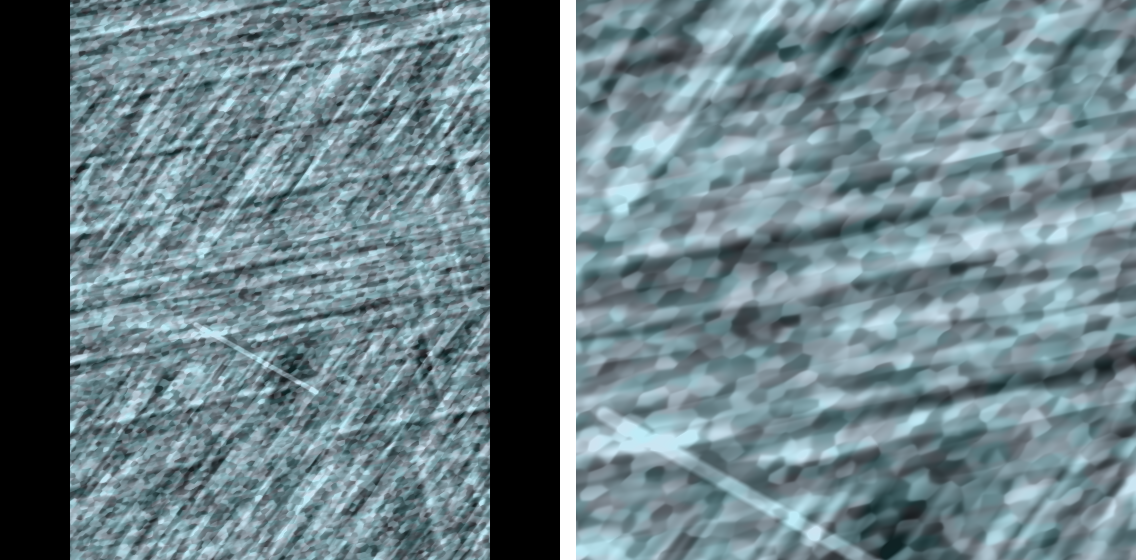
Left: the whole. Right: its middle third, enlarged.
A three.js fragment shader for this texture:

```glsl
// Scratched blue-grey metal seen close up, between two black side bars.
// Stretched cellular noise gives the brushed grain, cellular segments give the
// scratches along three directions, and a few long ridges and gashes lie on top.

#define SHALLOW_ANGLE 0.19
#define DIAGONAL_ANGLE 0.94
#define STEEP_ANGLE 1.81
#define HALF_WIDTH 0.375
#define BRIGHTNESS 0.50
#define CONTRAST 1.0
#define GRAIN 0.85
#define FRINGE 0.07
#define DARK_STEEL vec3(0.27, 0.34, 0.36)
#define LIGHT_STEEL vec3(0.62, 0.73, 0.77)

varying vec2 vUv;

vec3 hash3(vec2 p) {
  vec3 q = fract(p.xyx * vec3(0.1031, 0.1030, 0.0973));
  q += dot(q, q.yxz + 33.33);
  return fract((q.xxy + q.yzz) * q.zyx);
}

vec2 rotate(vec2 p, float angle) {
  vec2 dir = vec2(cos(angle), sin(angle));
  return vec2(dot(p, dir), dot(p, vec2(-dir.y, dir.x)));
}

// Smooth cellular noise: random levels blended by distance, -0.5 to 0.5
float cells(vec2 p) {
  vec2 base = floor(p);
  float total = 0.0, weight = 0.0001;
  for (int j = -1; j <= 1; j++) {
    for (int i = -1; i <= 1; i++) {
      vec2 id = base + vec2(float(i), float(j));
      vec3 h = hash3(id);
      vec2 d = p - id - h.xy;
      float w = exp(-7.0 * dot(d, d));
      total += w * (h.z - 0.5);
      weight += w;
    }
  }
  return total / weight;
}

// One light or dark segment per cell, each with a shaded lip beside it
float scratches(vec2 p) {
  vec2 base = floor(p);
  float sum = 0.0;
  for (int j = -1; j <= 1; j++) {
    for (int i = -1; i <= 1; i++) {
      vec2 id = base + vec2(float(i), float(j));
      vec3 h = hash3(id + 71.0);
      vec2 d = p - id - h.xy;
      float reach = mix(0.3, 0.9, h.z);
      float across = (d.y + (h.x - 0.5) * 0.3 * d.x) / mix(0.10, 0.24, h.y);
      float lip = across - 1.6;
      float profile = exp(-across * across) - 0.6 * exp(-lip * lip);
      float ends = 1.0 - smoothstep(0.6 * reach, reach, abs(d.x));
      sum += (fract(h.z * 7.3) * 1.5 - 0.55) * profile * ends;
    }
  }
  return sum;
}

// Soft-edged stroke from a to b
float gash(vec2 p, vec2 a, vec2 b, float width) {
  vec2 ab = b - a;
  float t = clamp(dot(p - a, ab) / dot(ab, ab), 0.0, 1.0);
  return 1.0 - smoothstep(0.4 * width, width, length(p - a - ab * t));
}

// Long ridges that cross the whole plate, p in the shallow frame
float ridges(vec2 p) {
  float sum = 0.0;
  for (int i = 0; i < 8; i++) {
    vec3 h = hash3(vec2(float(i) + 3.0, 19.0));
    float level = 0.104 + 0.112 * float(i) + (h.x - 0.5) * 0.02;
    float d = (p.y - level + 0.002 * sin(p.x * 9.0 + h.y * 6.0)) / mix(0.0035, 0.006, h.z);
    float shade = d + 2.0;
    float fade = 0.6 + 0.8 * cells(vec2(p.x * 5.0, float(i) * 5.0));
    sum += fade * (0.55 * exp(-d * d) - 0.55 * exp(-shade * shade * 0.7));
  }
  return sum;
}

void main() {
  vec2 p = vUv;
  vec2 shallow = rotate(p, SHALLOW_ANGLE);
  vec2 diagonal = rotate(p, DIAGONAL_ANGLE);
  vec2 steep = rotate(p, STEEP_ANGLE);

  // Bands where the shallow brushing hides the diagonal one
  float patches = cells(shallow * vec2(4.0, 11.0) + 5.0);
  float v = shallow.y + 0.05 * patches;
  float middleBand = 1.0 - smoothstep(0.08, 0.13, abs(v - 0.385));
  float band = max(middleBand, smoothstep(0.77, 0.82, v));

  // Brushed grain
  float fine = cells(rotate(p, 0.5) * vec2(95.0, 150.0));
  float brushed = 0.9 * cells(shallow * vec2(14.0, 125.0)) + 0.6 * cells(shallow * vec2(2.5, 55.0) + 40.0);
  float hatched = 0.95 * cells(diagonal * vec2(13.0, 95.0)) + 0.45 * cells(diagonal * vec2(7.0, 38.0) + 20.0);
  float tone = GRAIN * fine + mix(hatched + 0.3 * brushed, brushed + 0.15 * hatched, band);

  // Scattered scratches and ridges
  tone += 0.45 * scratches(diagonal * vec2(8.0, 42.0)) * (1.0 - 0.8 * band);
  tone += 0.40 * scratches(shallow * vec2(3.0, 32.0)) * (0.5 + 0.5 * band);
  tone += 0.45 * scratches(steep * vec2(6.0, 26.0)) * smoothstep(0.62, 0.78, p.x);
  tone += ridges(shallow);

  // Bright broken gash, its faint tail and a thin crossing cut
  float broken = smoothstep(-0.32, 0.0, cells(diagonal * vec2(16.0, 60.0) + 9.0));
  tone += 0.65 * broken * gash(p, vec2(0.36, 0.55), vec2(0.64, 0.935), 0.013);
  tone += 0.40 * broken * gash(p, vec2(0.26, 0.42), vec2(0.33, 0.50), 0.010);
  tone += 0.60 * gash(p, vec2(0.35, 0.42), vec2(0.565, 0.30), 0.006);

  // Broad light and dark areas
  tone += 0.25 * patches + 0.12 * middleBand - 0.12 * smoothstep(0.5, 0.9, p.x) * (1.0 - p.y);

  // Steel colours with slight red and teal fringes
  float level = clamp(BRIGHTNESS + CONTRAST * tone, -0.55, 1.45);
  vec3 color = mix(DARK_STEEL, LIGHT_STEEL, level);
  color += FRINGE * cells(shallow * vec2(60.0, 120.0) + 80.0) * vec3(1.0, -0.5, -0.4);

  // Black side bars
  float plate = 1.0 - smoothstep(HALF_WIDTH - 0.001, HALF_WIDTH + 0.001, abs(p.x - 0.5));
  gl_FragColor = vec4(color * plate, 1.0);
}
```
